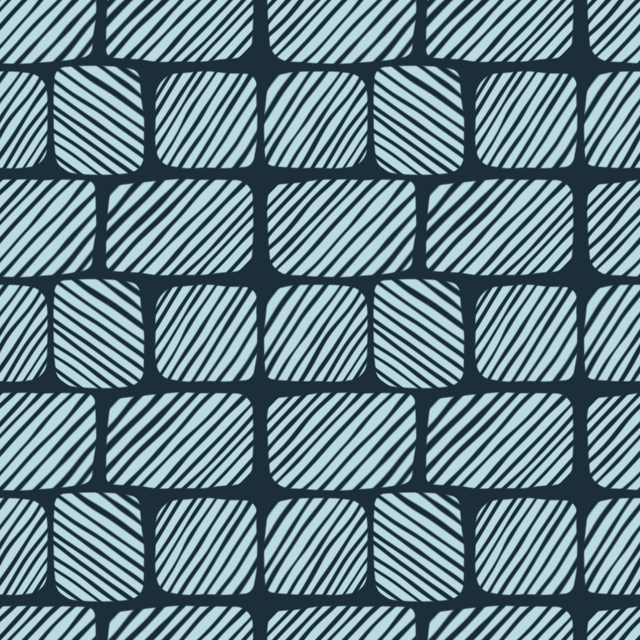
Reproduce this pattern procedurally as a three.js fragment shader.

```glsl
// Hand-drawn stone wall: rows of long and short rounded blocks with slanted hatching.
varying vec2 vUv;

const vec2 TILE = vec2(3.0, 2.0);   // one repeat; the canvas is 6 by 6 units
const float SOFT = 0.011;           // half width of the smoothed edges

float hash(vec2 p) {
  p = fract(p * vec2(0.1031, 0.1137));
  p += dot(p, p.yx + 33.33);
  return fract((p.x + p.y) * p.x * 97.3);
}

// Smooth noise along a line; each seed gives another line
float noise(float x, float seed) {
  float i = floor(x);
  float f = smoothstep(0.0, 1.0, x - i);
  return mix(hash(vec2(i + 50.0, seed)), hash(vec2(i + 51.0, seed)), f);
}

// Block with tilted, bowed edges. tilt: left, right, bottom, top.
// radii: bottom left, top left, top right, bottom right.
float blockDistance(vec2 q, vec2 size, vec4 tilt, vec4 radii, float seed) {
  vec2 s = clamp(q / size, -1.2, 1.2);
  vec2 bow = vec2(0.025, 0.04) * s.yx * s.yx;
  vec2 low = -size + bow + tilt.xz * q.yx;
  vec2 high = size - bow + tilt.yw * q.yx;
  low += 0.02 * (vec2(noise(q.y * 5.0, seed), noise(q.x * 5.0, seed + 3.0)) - 0.5);
  high += 0.02 * (vec2(noise(q.y * 5.0, seed + 5.0), noise(q.x * 5.0, seed + 7.0)) - 0.5);
  vec2 c = q - 0.5 * (low + high);
  vec2 side = c.x < 0.0 ? radii.xy : radii.wz;
  float r = c.y < 0.0 ? side.x : side.y;
  vec2 d = abs(c) - 0.5 * (high - low) + r;
  return length(max(d, 0.0)) + min(max(d.x, d.y), 0.0) - r;
}

// Distance to uneven pen strokes that crowd together toward one end
float hatchDistance(vec2 q, float angle, float spacing, float crowding, float seed) {
  vec2 along = vec2(cos(angle), sin(angle));
  float v = dot(q, along);
  float t = dot(q, vec2(along.y, -along.x));
  float u = t * (1.0 + crowding * t) / spacing + 0.35 * noise(v * 1.7 + 4.0, seed);
  float id = floor(u) + 40.0;
  float key = id + seed * 17.0;
  float shift = 0.28 * (noise(v * 2.6, key) - 0.5) + 0.16 * (hash(vec2(key, 2.0)) - 0.5);
  float halfWidth = 0.185 + 0.08 * (hash(vec2(key, 9.0)) - 0.5)
    + 0.09 * (noise(v * 4.5, key + 0.5) - 0.5)
    + 0.09 * clamp(v, -0.6, 0.6) * (hash(vec2(key, 6.0)) - 0.5);
  return (abs(fract(u) - 0.5 - shift) - halfWidth) * spacing;
}

// Returns block coverage and the pale part left between strokes.
// hatch: angle, spacing, crowding, seed.
vec2 block(vec2 p, vec2 centre, vec2 size, vec4 tilt, vec4 radii, vec4 hatch) {
  vec2 q = mod(p - centre + 0.5 * TILE, TILE) - 0.5 * TILE;
  float cover = smoothstep(SOFT, -SOFT, blockDistance(q, size, tilt, radii, hatch.w));
  float gap = smoothstep(-SOFT, SOFT, hatchDistance(q, hatch.x, hatch.y, hatch.z, hatch.w));
  return vec2(cover, cover * gap);
}

void main() {
  vec2 p = vUv * 6.0;

  // Row of long blocks
  vec2 wall = block(p, vec2(1.691, 1.871), vec2(0.69, 0.447),
    vec4(0.06, 0.0, 0.0, 0.03), vec4(0.06, 0.07, 0.15, 0.16), vec4(0.80, 0.108, 0.2, 1.0));
  wall += block(p, vec2(0.203, 1.863), vec2(0.695, 0.452),
    vec4(-0.03, 0.05, 0.03, 0.03), vec4(0.16, 0.10, 0.07, 0.08), vec4(0.82, 0.108, -0.2, 2.0));

  // Row of short blocks
  wall += block(p, vec2(0.926, 0.875), vec2(0.42, 0.507),
    vec4(-0.02, -0.05, -0.02, -0.03), vec4(0.12, 0.09, 0.06, 0.12), vec4(-0.62, 0.102, 0.2, 3.0));
  wall += block(p, vec2(1.934, 0.875), vec2(0.475, 0.45),
    vec4(0.0, 0.03, -0.01, 0.0), vec4(0.10, 0.16, 0.09, 0.07), vec4(1.03, 0.098, -0.2, 4.0));
  wall += block(p, vec2(2.965, 0.875), vec2(0.48, 0.452),
    vec4(0.05, 0.0, 0.0, 0.0), vec4(0.06, 0.08, 0.13, 0.14), vec4(1.01, 0.098, 0.22, 5.0));

  vec3 mortar = vec3(0.11, 0.18, 0.23);
  vec3 ink = vec3(0.085, 0.16, 0.205);
  vec3 stone = vec3(0.73, 0.86, 0.89);
  vec3 color = mix(mortar, ink, wall.x);
  gl_FragColor = vec4(mix(color, stone, wall.y), 1.0);
}
```
